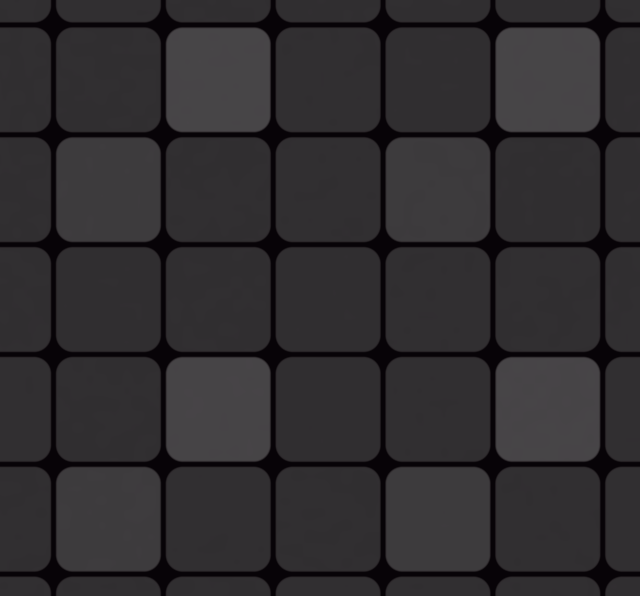
Give the GLSL for this pattern, as a WebGL 2 fragment shader.

```glsl
#version 300 es
precision highp float;
// Dark grid of rounded square tiles with lighter tiles stepping diagonally every three cells.

uniform vec2 u_resolution;
out vec4 fragColor;

// Layout: lengths as fractions of canvas height
const float PITCH = 0.1843;
const vec2 GRID_ORIGIN = vec2(0.0898, 0.0367);

// Tile shape, as fractions of one cell
const float HALF_SIZE = 0.478;
const float CORNER_RADIUS = 0.155;
const float EDGE_SOFTNESS = 0.009;

const vec3 GROUT = vec3(0.027, 0.013, 0.027);
const vec3 RIM = vec3(0.150, 0.122, 0.137);
const vec3 CHARCOAL = vec3(0.190, 0.182, 0.190);
const vec3 SLATE = vec3(0.239, 0.231, 0.239);
const vec3 ASH = vec3(0.277, 0.268, 0.277);

float hash(vec2 p) {
    return fract(sin(dot(p, vec2(127.1, 311.7))) * 43758.5453);
}

float valueNoise(vec2 p) {
    vec2 i = floor(p);
    vec2 f = fract(p);
    vec2 u = f * f * (3.0 - 2.0 * f);
    float low = mix(hash(i), hash(i + vec2(1.0, 0.0)), u.x);
    float high = mix(hash(i + vec2(0.0, 1.0)), hash(i + vec2(1.0)), u.x);
    return mix(low, high, u.y);
}

float roundedBox(vec2 p, float halfSize, float radius) {
    vec2 q = abs(p) - halfSize + radius;
    return length(max(q, 0.0)) + min(max(q.x, q.y), 0.0) - radius;
}

// 1 where the cell sits at the given place in the 3 by 3 repeat
float isSlot(vec2 cell, vec2 slot) {
    vec2 offset = abs(mod(cell, 3.0) - slot);
    return 1.0 - step(0.5, max(offset.x, offset.y));
}

vec3 tileColor(vec2 cell) {
    vec3 color = mix(CHARCOAL, SLATE, isSlot(cell, vec2(0.0, 0.0)));
    return mix(color, ASH, isSlot(cell, vec2(1.0, 1.0)));
}

void main() {
    vec2 grid = (gl_FragCoord.xy / u_resolution.y - GRID_ORIGIN) / PITCH;
    vec2 cell = floor(grid);
    vec2 local = fract(grid) - 0.5;
    float pixel = 1.0 / (u_resolution.y * PITCH);
    float softness = max(EDGE_SOFTNESS, 0.75 * pixel);

    // Tile face with faint mottling and tone shifts
    vec3 face = tileColor(cell);
    face += 0.004 * (valueNoise(grid * 9.0 + 40.0) - 0.5);
    face += 0.004 * (hash(cell + 7.0) - 0.5);

    // Warm rim fading into the face, then grout around it
    float dist = roundedBox(local, HALF_SIZE, CORNER_RADIUS);
    float rim = 0.5 * smoothstep(-0.018, 0.0, dist);
    float inside = 1.0 - smoothstep(-softness, softness, dist);
    vec3 color = mix(GROUT, mix(face, RIM, rim), inside);

    fragColor = vec4(color, 1.0);
}
```
